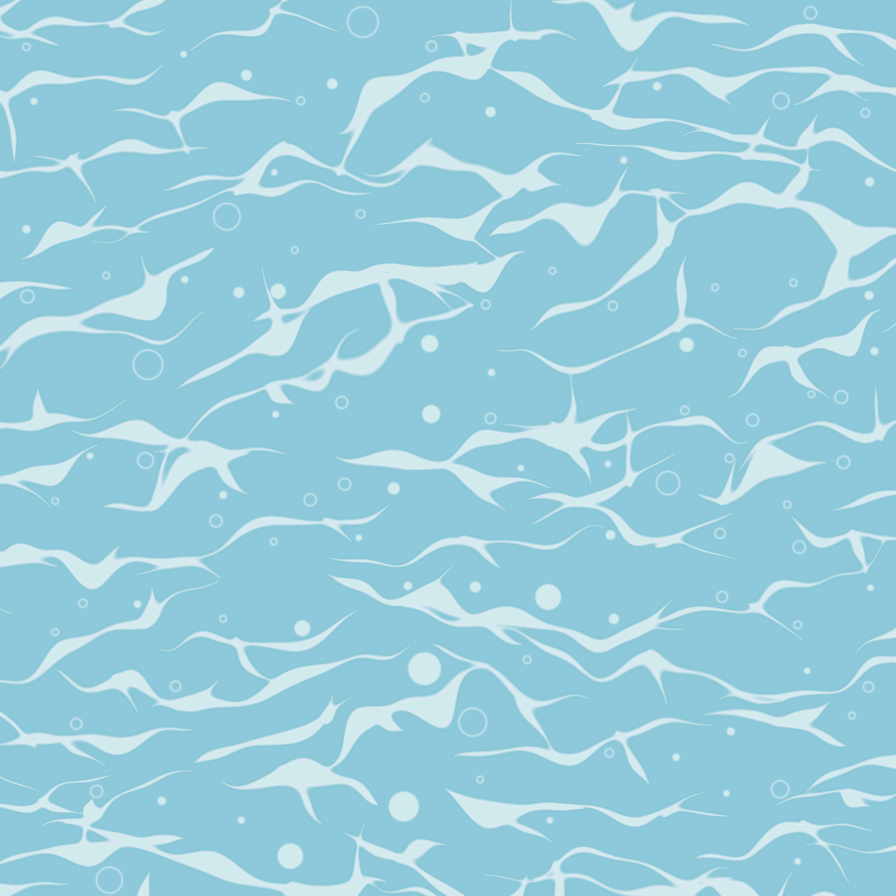
This texture is drawn by a three.js fragment shader. Its source:

```glsl
varying vec2 vUv;

const vec3 WATER = vec3(0.558, 0.79, 0.86);
const vec3 SHADE = vec3(0.54, 0.78, 0.842);
const vec3 FOAM = vec3(0.82, 0.92, 0.93);
const vec3 FOAM_RIM = vec3(0.84, 0.915, 0.94);
const vec3 RING = vec3(0.79, 0.905, 0.93);
const vec2 STREAK_GRID = vec2(5.0, 14.0);
const float BUBBLE_GRID = 14.0;
const float EDGE = 0.0016;

float hash(vec2 p) {
  return fract(sin(dot(p, vec2(127.1, 311.7))) * 43758.5453);
}

// Random value of a cell, one per channel
float pick(vec2 cell, float channel, float low, float high) {
  return mix(low, high, hash(cell + channel * vec2(17.3, 5.9)));
}

float noise(vec2 p) {
  vec2 i = floor(p);
  vec2 f = fract(p);
  f = f * f * (3.0 - 2.0 * f);
  return mix(mix(hash(i), hash(i + vec2(1.0, 0.0)), f.x),
             mix(hash(i + vec2(0.0, 1.0)), hash(i + vec2(1.0, 1.0)), f.x), f.y);
}

vec2 rotate(vec2 p, float angle) {
  float c = cos(angle);
  float s = sin(angle);
  return vec2(c * p.x + s * p.y, c * p.y - s * p.x);
}

float smoothMin(float a, float b, float k) {
  float h = max(k - abs(a - b), 0.0) / k;
  return min(a, b) - h * h * k * 0.25;
}

float coverage(float d) {
  return 1.0 - smoothstep(-EDGE, EDGE, d);
}

float wave(float x, float phase, float amp) {
  return amp * (sin(40.0 * x + phase) + 0.45 * sin(78.0 * x + 2.3 * phase));
}

float waveSlope(float x, float phase, float amp) {
  return amp * (40.0 * cos(40.0 * x + phase) + 35.1 * cos(78.0 * x + 2.3 * phase));
}

// Wavy stroke with pointed ends; skew moves its thick part along x
float stroke(vec2 p, float halfLen, float width, float phase, float amp, float skew) {
  float t = p.x / halfLen;
  float swell = 0.75 + 0.45 * sin(55.0 * p.x + phase * 1.7);
  float w = width * swell * (1.0 - t * t) * max(1.0 + skew * t, 0.2);
  float slope = waveSlope(p.x, phase, amp);
  float d = (abs(p.y - wave(p.x, phase, amp)) - w) / sqrt(1.0 + slope * slope);
  return d + max(abs(t) - 1.0, 0.0) * halfLen * 0.7;
}

// One streak with a side branch rooted on its curve
float branchedStreak(vec2 p, vec2 cell) {
  float halfLen = pick(cell, 1.0, 0.07, 0.16);
  float fat = pick(cell, 2.0, 0.0, 1.0);
  float width = mix(0.0035, 0.015, fat * fat);
  float phase = pick(cell, 3.0, 0.0, 6.28);
  float amp = pick(cell, 4.0, 0.004, 0.011);
  vec2 q = rotate(p, pick(cell, 5.0, -0.3, 0.5));
  float body = stroke(q, halfLen, width, phase, amp, pick(cell, 6.0, -0.8, 0.8));

  float rootX = halfLen * pick(cell, 7.0, -0.6, 0.6);
  vec2 root = vec2(rootX, wave(rootX, phase, amp));
  float side = pick(cell, 8.0, -1.0, 1.0) < 0.0 ? -1.0 : 1.0;
  float twigLen = pick(cell, 9.0, 0.016, 0.045);
  vec2 b = rotate(q - root, side * pick(cell, 10.0, 0.5, 1.3));
  float twig = stroke(b - vec2(twigLen * 0.85, 0.0), twigLen,
                      pick(cell, 11.0, 0.003, 0.008), phase + 2.0, 0.005, -0.7);
  return smoothMin(body, twig, 0.011);
}

// Distance to all streaks, fused softly where they meet
float streaks(vec2 uv) {
  vec2 drift = vec2(noise(uv * 8.0), noise(uv * 8.0 + 31.7)) - 0.5;
  vec2 p = uv + drift * 0.045;
  vec2 home = floor(p * STREAK_GRID);
  float d = 1.0;
  for (int j = -2; j <= 2; j++) {
    for (int i = -1; i <= 1; i++) {
      vec2 cell = home + vec2(float(i), float(j));
      vec2 jitter = vec2(pick(cell, 12.0, -0.28, 0.28), pick(cell, 13.0, -0.35, 0.35));
      jitter.x += 0.4 * (mod(cell.y, 2.0) - 0.5);
      vec2 center = (cell + 0.5 + jitter) / STREAK_GRID;
      d = smoothMin(d, branchedStreak(p - center, cell), 0.007);
    }
  }
  return d;
}

// Discs and thin rings in the open water; x is disc, y is ring coverage
vec2 bubbles(vec2 uv) {
  vec2 cell = floor(uv * BUBBLE_GRID);
  float size = pick(cell, 21.0, 0.0, 1.0);
  float radius = mix(0.0035, 0.019, size * size * size);
  vec2 jitter = vec2(pick(cell, 22.0, -1.0, 1.0), pick(cell, 23.0, -1.0, 1.0));
  vec2 center = (cell + 0.5) / BUBBLE_GRID + jitter * (0.5 / BUBBLE_GRID - radius - 0.003);
  float open = step(radius + 0.003, streaks(center));
  float d = length(uv - center) - radius;
  float isRing = step(0.45, pick(cell, 24.0, 0.0, 1.0));
  float ring = coverage(abs(d) - 0.0008);
  return open * vec2(coverage(d) * (1.0 - isRing), ring * isRing);
}

void main() {
  float d = streaks(vUv);
  vec2 bubble = bubbles(vUv);
  // Faint contrast on both sides of each streak edge
  vec3 water = mix(SHADE, WATER, smoothstep(0.002, 0.005, d));
  vec3 foam = mix(FOAM, FOAM_RIM, smoothstep(-0.0045, -0.002, d));
  vec3 color = mix(water, RING, bubble.y);
  color = mix(color, FOAM, bubble.x);
  gl_FragColor = vec4(mix(color, foam, coverage(d)), 1.0);
}
```
